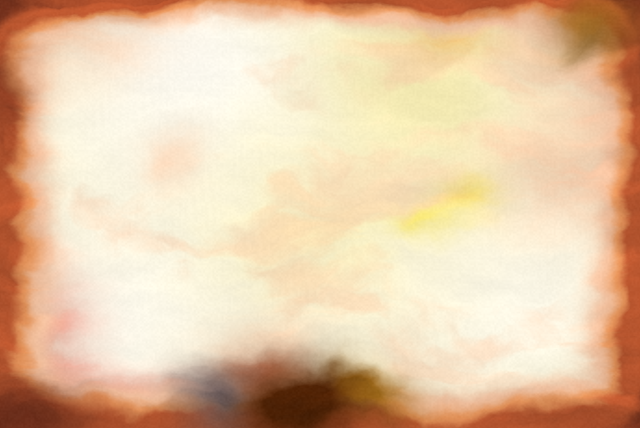
Give the GLSL for this background, as a Shadertoy shader.

```glsl
// Cream and yellow oil-paint wash with a scorched rust border and a dark smoky base.

const vec3 CREAM  = vec3(0.98, 0.955, 0.85);
const vec3 IVORY  = vec3(0.995, 0.985, 0.95);
const vec3 LEMON  = vec3(0.97, 0.93, 0.70);
const vec3 GOLD   = vec3(0.96, 0.89, 0.38);
const vec3 PEACH  = vec3(0.94, 0.75, 0.62);
const vec3 ROSE   = vec3(0.86, 0.54, 0.49);
const vec3 ORANGE = vec3(0.88, 0.57, 0.35);
const vec3 RUST   = vec3(0.71, 0.33, 0.18);
const vec3 UMBER  = vec3(0.45, 0.19, 0.11);
const vec3 SOOT   = vec3(0.30, 0.13, 0.02);
const vec3 OLIVE  = vec3(0.60, 0.41, 0.10);
const vec3 SLATE  = vec3(0.43, 0.38, 0.39);

const float ASPECT = 1.5;
const vec4 BORDER_FALLOFF = vec4(0.063, 0.056, 0.046, 0.034); // left, right, bottom, top
const vec2 STROKE_SCALE = vec2(7.0, 23.0);
const float WARP_BROAD = 0.13;
const float WARP_FINE = 0.035;
const float GRAIN_SCALE = 230.0;
const float GRAIN_AMOUNT = 0.025;

float hash(vec2 p) {
    return fract(sin(dot(p, vec2(127.1, 311.7))) * 43758.5453);
}

float noise(vec2 p) {
    vec2 i = floor(p), f = fract(p);
    f = f * f * (3.0 - 2.0 * f);
    return mix(mix(hash(i), hash(i + vec2(1, 0)), f.x),
               mix(hash(i + vec2(0, 1)), hash(i + vec2(1, 1)), f.x), f.y);
}

float fbm(vec2 p) {
    float sum = 0.0, amp = 0.52;
    for (int i = 0; i < 5; i++) {
        sum += amp * noise(p);
        p = mat2(1.6, 1.2, -1.2, 1.6) * p + 7.3;
        amp *= 0.5;
    }
    return sum;
}

vec2 swirl(vec2 p) {
    return vec2(fbm(p), fbm(p + 31.7)) - 0.5;
}

// Soft elliptical dab of colour
vec3 dab(vec3 base, vec3 tint, vec2 p, vec2 centre, vec2 radius, float strength) {
    vec2 d = (p - centre) / radius;
    return mix(base, tint, clamp(strength * exp(-dot(d, d)), 0.0, 1.0));
}

// Border heat to colour, from pale to burnt
vec3 scorch(vec3 base, float heat) {
    vec3 c = mix(base, PEACH, smoothstep(0.05, 0.25, heat));
    c = mix(c, ORANGE, smoothstep(0.22, 0.45, heat));
    c = mix(c, RUST, smoothstep(0.40, 0.72, heat));
    return mix(c, UMBER, smoothstep(0.90, 1.55, heat));
}

void mainImage(out vec4 fragColor, in vec2 fragCoord) {
    vec2 p = fragCoord / iResolution.xy * vec2(ASPECT, 1.0);

    // Brush-like distortion
    vec2 q = p + WARP_BROAD * swirl(p * vec2(4.0, 6.0));
    q += WARP_FINE * swirl(q * vec2(15.0, 25.0));
    float stroke = fbm(q * STROKE_SCALE) - 0.5;
    float cloud = fbm(q * vec2(4.0, 7.0) + 12.0) - 0.5;
    float wisp = 1.0 + 1.4 * stroke + 1.2 * cloud;

    // Pale centre
    vec3 col = CREAM;
    col = dab(col, IVORY, q, vec2(0.46, 0.83), vec2(0.30, 0.24), 1.0);
    col = dab(col, IVORY, q, vec2(0.30, 0.27), vec2(0.26, 0.24), 0.75);
    col = dab(col, IVORY, q, vec2(1.25, 0.30), vec2(0.24, 0.20), 0.6);
    col = dab(col, LEMON, q, vec2(0.98, 0.79), vec2(0.27, 0.20), 0.95);
    col = dab(col, LEMON, q, vec2(0.76, 0.46), vec2(0.25, 0.19), 0.55 * wisp);
    col = dab(col, GOLD, q, vec2(1.08, 0.55), vec2(0.065, 0.05), 0.75 * wisp);
    col = dab(col, GOLD, q, vec2(1.00, 0.48), vec2(0.075, 0.04), 0.65 * wisp);
    col = mix(col, PEACH, 0.45 * smoothstep(0.04, 0.30, cloud + 0.3 * stroke));

    // Warm patches
    col = dab(col, PEACH, q, vec2(0.43, 0.63), vec2(0.07, 0.06), 0.45 * wisp);
    col = dab(col, PEACH, q, vec2(1.29, 0.59), vec2(0.16, 0.10), 0.85 * wisp);
    col = dab(col, PEACH, q, vec2(1.38, 0.74), vec2(0.13, 0.22), 0.5 * wisp);
    col = dab(col, PEACH, q, vec2(0.20, 0.91), vec2(0.16, 0.09), 0.7 * wisp);
    col = dab(col, PEACH, q, vec2(0.62, 0.17), vec2(0.12, 0.09), 0.6 * wisp);
    col = dab(col, mix(ORANGE, GOLD, 0.4), q, vec2(1.04, 0.93), vec2(0.13, 0.06), 0.6 * wisp);
    col = dab(col, ROSE, q, vec2(0.09, 0.20), vec2(0.12, 0.16), 0.85 * wisp);
    col = dab(col, ROSE, q, vec2(0.28, 0.05), vec2(0.20, 0.08), 0.8 * wisp);

    // Scorched border
    vec4 sides = vec4(p.x, ASPECT - p.x, p.y, 1.0 - p.y);
    vec2 drift = (q - p) * 0.8;
    sides = max(sides + vec4(drift.x, -drift.x, drift.y, -drift.y), 0.0);
    float heat = dot(exp(-sides / BORDER_FALLOFF), vec4(1.0));
    col = scorch(col, heat * (1.0 + 0.9 * cloud + 0.5 * stroke));

    // Dark corners and smoky base
    col = dab(col, UMBER, q, vec2(0.02, 0.79), vec2(0.045, 0.09), 0.65);
    col = dab(col, OLIVE * 0.85, q, vec2(1.41, 0.94), vec2(0.09, 0.05), 0.75);
    col = dab(col, UMBER, q, vec2(0.04, 0.02), vec2(0.16, 0.09), 0.8);
    col = dab(col, RUST, q, vec2(0.60, 0.11), vec2(0.07, 0.06), 0.8);
    col = dab(col, SLATE, q, vec2(0.51, 0.06), vec2(0.08, 0.075), 1.05);
    col = dab(col, OLIVE, q, vec2(0.83, 0.06), vec2(0.11, 0.055), 1.2);
    col = dab(col, SOOT, q, vec2(0.69, 0.03), vec2(0.13, 0.085), 1.35);

    // Stroke relief and canvas grain
    float darkness = 1.0 - dot(col, vec3(0.3, 0.5, 0.2));
    col *= 1.0 + stroke * (0.05 + 0.5 * darkness);
    col += GRAIN_AMOUNT * (noise(p * GRAIN_SCALE) - 0.5);
    fragColor = vec4(clamp(col, 0.0, 1.0), 1.0);
}
```
